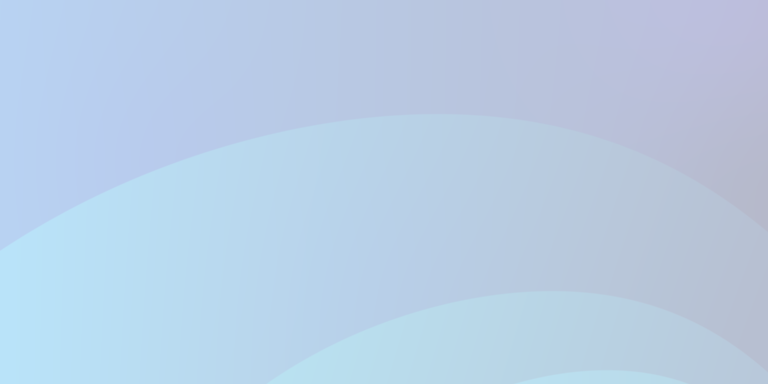
This background is drawn by a WebGL 1 fragment shader. Its source:

```glsl
precision highp float;

uniform vec2 u_resolution;

// Coverage of a lopsided hill, steeper on its right, under a given peak
float hill(vec2 p, vec2 peak, float size) {
  vec2 d = (p - peak) / size;
  float ridge = -d.x * d.x * (0.306 + d.x * (0.085 + 0.05 * d.x));
  float slope = -d.x * (0.612 + d.x * (0.255 + 0.2 * d.x));
  float dist = (d.y - ridge) * size / sqrt(1.0 + slope * slope);
  float soft = 1.0 / u_resolution.y;
  return 1.0 - smoothstep(-soft, soft, dist);
}

// Round soft light, 1 at its centre
float glow(vec2 p, vec2 center, float radius) {
  vec2 d = (p - center) / radius;
  return exp(-dot(d, d));
}

// Left-to-right blend between two places along x
vec3 sweep(float x, float from, float to, vec3 left, vec3 right) {
  return mix(left, right, clamp((x - from) / (to - from), 0.0, 1.0));
}

void main() {
  vec2 p = gl_FragCoord.xy / u_resolution * vec2(2.0, 1.0);

  // Sky: pale blue to grey, with mauve in the upper right corner
  vec3 color = sweep(p.x, 0.0, 2.0, vec3(0.722, 0.826, 0.95), vec3(0.722, 0.737, 0.818));
  color += vec3(0.018, 0.006, 0.045) * glow(p, vec2(1.9, 1.05), 0.4);
  color -= vec3(0.012, 0.012, 0.03) * glow(p, vec2(2.0, 0.48), 0.3);
  color += vec3(0.0, -0.012, 0.004) * glow(p, vec2(0.4, 0.58), 0.3);

  // Large hill, its gradient leaning slightly with height
  float lean = p.x + 0.2 * p.x * (0.45 - p.y);
  vec3 large = sweep(lean, 0.0, 2.1, vec3(0.727, 0.892, 0.978), vec3(0.718, 0.748, 0.818));
  large += vec3(0.0, -0.008, 0.012) * glow(p, vec2(1.0, 0.22), 0.35);
  color = mix(color, large, hill(p, vec2(1.14, 0.703), 1.0));

  // Middle hill
  vec3 middle = sweep(p.x - 0.3 * (p.y - 0.12), 0.7, 2.0,
                      vec3(0.725, 0.888, 0.948), vec3(0.722, 0.785, 0.855));
  color = mix(color, middle, hill(p, vec2(1.4375, 0.242), 0.63));

  // Small hill at the lower edge
  vec3 small = sweep(p.x, 1.35, 1.9, vec3(0.73, 0.882, 0.945), vec3(0.725, 0.842, 0.9));
  color = mix(color, small, hill(p, vec2(1.581, 0.036), 0.45));

  gl_FragColor = vec4(color, 1.0);
}
```
